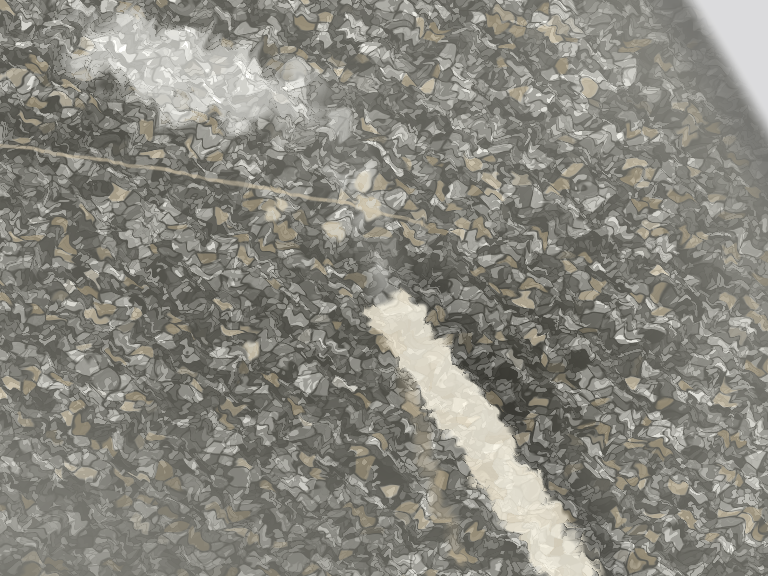
Give the GLSL for this texture, as a WebGL 2 fragment shader.

```glsl
#version 300 es
precision highp float;
// Dark speckled rock with a pale diagonal vein, a frosted patch and a hazy upper right rim.
uniform vec2 u_resolution;
out vec4 outColor;

// Tuning: lengths are in canvas heights
const float GRAIN_SCALE = 44.0;
const float FINE_SCALE = 92.0;
const float ROCK_LEVEL = 0.475;
const float GRAIN_CONTRAST = 0.50;
const float GRAIN_TILT = -0.45;
const float VEIN_WIDTH = 0.044;
const vec3 ROCK_TINT = vec3(0.008, 0.006, -0.020);
const vec3 OCHRE = vec3(0.76, 0.69, 0.55);
const vec3 FROST = vec3(0.84, 0.84, 0.82);
const vec3 VEIN_PALE = vec3(0.88, 0.865, 0.81);
const vec3 VEIN_WARM = vec3(0.80, 0.75, 0.65);
const vec3 BACKDROP = vec3(0.86, 0.86, 0.865);
const vec2 RIM_POINT = vec2(1.198, 1.0);
const vec2 RIM_NORMAL = vec2(0.859, 0.513);
const vec2 PATCH_CENTRE = vec2(0.335, 0.875);
const vec2 PATCH_SIZE = vec2(0.225, 0.077);

// Pale vein, broken trail above it, and the hairline crossing the left side
const vec2 VEIN[4] = vec2[4](vec2(0.685, 0.445), vec2(0.76, 0.345), vec2(0.865, 0.19), vec2(1.01, -0.03));
const vec2 TRAIL[4] = vec2[4](vec2(0.56, 0.82), vec2(0.605, 0.71), vec2(0.64, 0.62), vec2(0.685, 0.48));
const vec2 HAIRLINE[4] = vec2[4](vec2(-0.02, 0.752), vec2(0.24, 0.712), vec2(0.60, 0.647), vec2(0.74, 0.61));
const vec2 SIDE_VEIN[4] = vec2[4](vec2(0.70, 0.36), vec2(0.73, 0.25), vec2(0.755, 0.15), vec2(0.80, 0.03));
// Pebbles: xy place, z radius
const vec3 PEBBLES[6] = vec3[6](vec3(0.64, 0.643, 0.021), vec3(0.578, 0.600, 0.015), vec3(0.468, 0.622, 0.013),
  vec3(0.49, 0.643, 0.011), vec3(0.437, 0.390, 0.015), vec3(0.63, 0.685, 0.014));

vec2 hash2(vec2 p) {
  return fract(sin(vec2(dot(p, vec2(127.1, 311.7)), dot(p, vec2(269.5, 183.3)))) * 43758.5);
}

mat2 rotation(float a) { return mat2(cos(a), sin(a), -sin(a), cos(a)); }

// Cellular noise: x nearest distance, y gap to the next cell, zw random pair
vec4 cells(vec2 p) {
  vec2 base = floor(p), id = vec2(0.0);
  float near = 9.0, next = 9.0;
  for (int j = -1; j <= 1; j++)
    for (int i = -1; i <= 1; i++) {
      vec2 cell = base + vec2(i, j);
      float d = length(cell + 0.1 + 0.8 * hash2(cell) - p);
      if (d < near) { next = near; near = d; id = cell; }
      else next = min(next, d);
    }
  return vec4(near, next - near, hash2(id + 17.3));
}

// Layered sines bend the grain into short curls
vec2 curl(vec2 p) {
  vec2 w = sin(p.yx * vec2(61.0, 53.0) + 2.0 * sin(p * 37.0));
  return 0.0065 * w + 0.0038 * sin(p.yx * vec2(151.0, 137.0) + 3.0 * w);
}

float pathDistance(vec2 p, vec2 path[4]) {
  float d = 9.0;
  for (int i = 0; i < 3; i++) {
    vec2 a = p - path[i], b = path[i + 1] - path[i];
    d = min(d, length(a - b * clamp(dot(a, b) / dot(b, b), 0.0, 1.0)));
  }
  return d;
}

float glow(vec2 p, vec2 centre, vec2 size) {
  vec2 q = (p - centre) / size;
  return exp(-dot(q, q));
}

void main() {
  vec2 p = gl_FragCoord.xy / u_resolution.y;
  vec2 bent = p + curl(p);
  vec2 tilted = rotation(-GRAIN_TILT) * bent * vec2(1.0, 1.0);
  vec4 coarse = cells(tilted * GRAIN_SCALE * vec2(0.72, 1.25));
  vec4 fine = cells((tilted + 0.6 * curl(p * 1.7)) * FINE_SCALE * vec2(0.8, 1.15));
  vec4 clump = cells(bent * 21.0);
  float rim = dot(p - RIM_POINT, RIM_NORMAL) + 0.12 * pow(p.y - 0.89, 2.0);

  // Broad light and shade
  float level = ROCK_LEVEL
    - 0.07 * glow(p, vec2(0.50, 0.42), vec2(0.42, 0.24))
    - 0.09 * glow(p, vec2(0.93, 0.36), vec2(0.17, 0.17))
    - 0.06 * glow(p, vec2(0.12, 0.78), vec2(0.20, 0.13))
    + 0.09 * glow(p, vec2(1.06, 0.88), vec2(0.20, 0.17))
    + 0.06 * glow(p, vec2(1.30, 0.42), vec2(0.16, 0.45))
    + 0.05 * glow(p, vec2(0.05, 0.20), vec2(0.30, 0.25))
    + 0.03 * glow(p, vec2(0.60, 0.75), vec2(0.20, 0.20));

  // Grain softens away from the sharp middle
  float soft = max(smoothstep(0.35, 0.0, p.y) * smoothstep(0.9, 0.2, p.x), smoothstep(-0.28, 0.0, rim));
  float contrast = GRAIN_CONTRAST * (1.0 - 0.6 * soft);
  float flake = coarse.z * coarse.z * smoothstep(0.0, 0.22, coarse.y);
  float speck = fine.z * fine.z * smoothstep(0.0, 0.3, fine.y);
  float grain = 0.62 * flake + 0.55 * speck - 0.24;
  vec3 colour = vec3(level + contrast * grain) + ROCK_TINT;
  float ochre = smoothstep(0.82, 0.9, coarse.w) * smoothstep(0.05, 0.3, coarse.y);
  colour = mix(colour, OCHRE, 0.5 * ochre * (1.0 - 0.6 * soft));

  // Frosted patch with a ragged border
  vec2 q = rotation(0.30) * (p + 2.2 * curl(p) - PATCH_CENTRE) / 1.0;
  float ragged = length(q / PATCH_SIZE) + 0.35 * (fine.z - 0.5) + 0.3 * (clump.z - 0.5);
  float frost = smoothstep(1.15, 0.70, ragged);
  colour = mix(colour, FROST + 0.28 * (grain - 0.05), 0.88 * frost);

  // Broken trail of pale clumps
  float trail = smoothstep(0.050, 0.015, pathDistance(bent, TRAIL));
  float lump = smoothstep(0.25, 0.75, clump.z) * smoothstep(0.0, 0.25, clump.y);
  colour = mix(colour, FROST - 0.08 + 0.3 * grain, trail * (0.15 + 0.65 * lump));

  // Hairline and faint side vein
  float hairline = smoothstep(0.0048, 0.0012, pathDistance(p + 0.25 * curl(p), HAIRLINE));
  colour = mix(colour, VEIN_WARM, hairline * (0.45 + 0.35 * fine.w));
  float side = smoothstep(0.020, 0.004, pathDistance(bent, SIDE_VEIN));
  colour = mix(colour, VEIN_WARM - 0.08, side * (0.2 + 0.4 * coarse.w));

  // Main vein over its shaded flank
  float shade = smoothstep(0.10, 0.03, pathDistance(p - vec2(0.035, 0.02), VEIN));
  colour *= 1.0 - 0.16 * shade;
  float veinEdge = pathDistance(p + 1.3 * curl(p), VEIN) + 0.014 * (coarse.z - 0.5) + 0.008 * (fine.z - 0.5);
  vec3 veinColour = mix(VEIN_PALE, VEIN_WARM, 0.65 * clump.w * coarse.w) + 0.13 * grain;
  colour = mix(colour, veinColour, smoothstep(VEIN_WIDTH + 0.006, VEIN_WIDTH - 0.007, veinEdge));

  for (int i = 0; i < 6; i++) {
    float d = length(p + 0.7 * curl(p) - PEBBLES[i].xy) - PEBBLES[i].z;
    colour = mix(colour, mix(VEIN_PALE, OCHRE, fine.w * 0.6), 0.85 * smoothstep(0.004, -0.004, d));
  }

  // Shadowed rim, then the bright backdrop beyond it
  colour = mix(colour, vec3(0.44, 0.44, 0.43), 0.6 * smoothstep(-0.09, -0.025, rim));
  colour = mix(colour, BACKDROP, smoothstep(-0.018, 0.018, rim));
  outColor = vec4(clamp(colour, 0.0, 1.0), 1.0);
}
```
